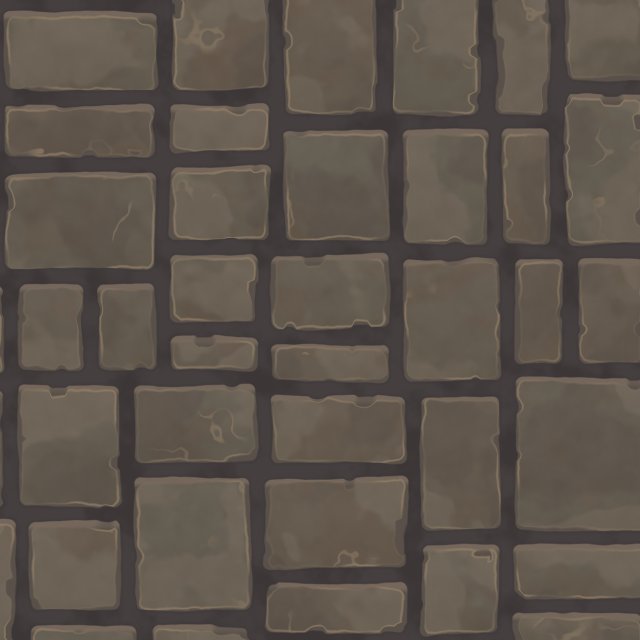
Reproduce this texture procedurally as a Shadertoy shader.

```glsl
const float GRID = 4.8;         // average stones per canvas height
const float JITTER = 0.56;      // how far the joints wander, in cells
const float SPLIT_CHANCE = 0.42;
const float HALF_GAP = 0.0115;
const float CORNER = 0.011;
const float BEVEL = 0.0055;
const float SOFT = 0.0014;
const float LINE_WIDTH = 0.0019;

const vec3 MORTAR = vec3(0.275, 0.248, 0.248);
const vec3 MORTAR_DARK = vec3(0.235, 0.212, 0.215);
const vec3 STONE = vec3(0.400, 0.362, 0.318);
const vec3 STONE_LIGHT = vec3(0.440, 0.400, 0.350);
const vec3 STONE_DARK = vec3(0.358, 0.322, 0.288);
const vec3 STONE_BROWN = vec3(0.395, 0.338, 0.288);
const vec3 STONE_GREEN = vec3(0.376, 0.362, 0.318);
const vec3 SIDE_RIM = vec3(0.345, 0.315, 0.285);
const vec3 TOP_RIM = vec3(0.455, 0.400, 0.352);
const vec3 HIGHLIGHT = vec3(0.570, 0.495, 0.400);

float hash(vec2 p) {
    return fract(sin(dot(p, vec2(127.1, 311.7))) * 43758.5453);
}

float noise(vec2 p) {
    vec2 i = floor(p), f = fract(p);
    f = f * f * (3.0 - 2.0 * f);
    return mix(mix(hash(i), hash(i + vec2(1, 0)), f.x),
               mix(hash(i + vec2(0, 1)), hash(i + vec2(1, 1)), f.x), f.y);
}

float fbm(vec2 p) {
    float sum = 0.0, amp = 0.533;
    for (int i = 0; i < 4; i++) {
        sum += amp * noise(p);
        p = mat2(1.6, 1.2, -1.2, 1.6) * p + 7.3;
        amp *= 0.5;
    }
    return sum;
}

vec2 wobble(vec2 p) {
    return vec2(fbm(p), fbm(p + 31.7)) - 0.5;
}

float roundBox(vec2 p, vec2 halfSize, float r) {
    vec2 e = abs(p) - halfSize + r;
    return length(max(e, 0.0)) + min(max(e.x, e.y), 0.0) - r;
}

float jointOffset(vec2 vertex) {
    return (hash(vertex + 3.7) - 0.5) * JITTER;
}

// Joints run alternately upright and level through the grid vertices.
vec4 cellBounds(vec2 c) {
    float odd = mod(c.x + c.y, 2.0);
    return vec4(c.x + jointOffset(c + vec2(0.0, odd)),
                c.y + jointOffset(c + vec2(1.0 - odd, 0.0)),
                c.x + 1.0 + jointOffset(c + vec2(1.0, 1.0 - odd)),
                c.y + 1.0 + jointOffset(c + vec2(odd, 1.0)));
}

// Bounds of the stone around p; some cells are cut in two.
vec4 findStone(vec2 p, out float id) {
    vec4 b = vec4(0.0);
    vec2 cell = vec2(0.0);
    for (int j = -1; j <= 1; j++)
    for (int i = -1; i <= 1; i++) {
        vec2 c = floor(p) + vec2(i, j);
        vec4 t = cellBounds(c);
        if (all(greaterThanEqual(p, t.xy)) && all(lessThan(p, t.zw))) {
            b = t;
            cell = c;
        }
    }
    id = hash(cell + 0.37);
    vec2 size = b.zw - b.xy;
    float longSide = max(size.x, size.y);
    if (longSide > 1.3 || (longSide > 0.9 && id < SPLIT_CHANCE)) {
        vec2 cut = mix(b.xy, b.zw, mix(0.36, 0.64, hash(cell + 9.1)));
        bool second;
        if (size.x > size.y) {
            second = p.x > cut.x;
            if (second) b.x = cut.x; else b.z = cut.x;
        } else {
            second = p.y > cut.y;
            if (second) b.y = cut.y; else b.w = cut.y;
        }
        if (second) id = fract(id + 0.618);
    }
    return b;
}

void mainImage(out vec4 fragColor, in vec2 fragCoord) {
    vec2 uv = fragCoord / iResolution.y;
    float id;
    vec4 b = findStone(uv * GRID + 2.0, id) / GRID;
    vec2 q = uv + 2.0 / GRID - 0.5 * (b.xy + b.zw);
    vec2 halfSize = 0.5 * (b.zw - b.xy) - HALF_GAP;
    vec2 seed = uv + id * 17.0;
    q += q.yx * (vec2(id, fract(id * 7.0)) - 0.5) * 0.05;

    // Worn outline and the chipped face inside it
    float chip = smoothstep(0.70, 0.88, noise(seed * 27.0));
    float outer = roundBox(q + wobble(seed * 14.0) * 0.010, halfSize, CORNER) + 0.004 * chip;
    vec2 inset = q + vec2(0.0, 0.0025) + wobble(seed * 24.0 + 5.0) * 0.012;
    float face = roundBox(inset, halfSize - BEVEL, CORNER) + 0.010 * chip;
    float aa = max(SOFT, 0.75 / iResolution.y);

    // Mortar
    vec3 color = mix(MORTAR_DARK, MORTAR, smoothstep(0.25, 0.6, fbm(uv * 20.0)));
    color = mix(color, MORTAR_DARK, 0.4 * smoothstep(0.007, 0.0, outer));

    // Painted blotches on the face
    vec2 brush = seed + wobble(seed * 9.0) * 0.06;
    float broad = fbm(brush * 8.0), fine = fbm(brush * 19.0 + 4.0);
    vec3 stone = mix(STONE, mix(STONE_BROWN, STONE_GREEN, fract(id * 5.3)), 0.45);
    stone = mix(stone, STONE_BROWN, 0.5 * smoothstep(0.52, 0.66, fine));
    stone = mix(stone, STONE_LIGHT, 0.75 * smoothstep(0.52, 0.60, broad));
    stone = mix(stone, STONE_DARK, 0.65 * smoothstep(0.43, 0.34, broad));
    stone += 0.035 * (fbm(seed * 38.0) - 0.5) + 0.012 * q.y / halfSize.y;

    // Short hairline cracks
    float crackField = fbm(seed * 11.0 + 13.0) - 0.5;
    float crackMask = smoothstep(0.64, 0.82, noise(seed * 13.0 + 40.0));
    float crack = smoothstep(0.024, 0.004, abs(crackField)) * crackMask;
    stone = mix(stone, STONE_DARK, 0.3 * crackMask * smoothstep(0.07, 0.0, abs(crackField - 0.03)));
    stone = mix(stone, HIGHLIGHT, 0.5 * crack);

    // Rim, lit from above, and the bright edge line
    float top = smoothstep(-0.016, -0.006, q.y - halfSize.y);
    vec3 rim = mix(SIDE_RIM, TOP_RIM, top * (1.0 - 0.6 * chip));
    stone = mix(rim, stone, smoothstep(aa, -aa, face));
    float glint = smoothstep(LINE_WIDTH + aa, 0.0, abs(face));
    stone = mix(stone, HIGHLIGHT, glint * mix(0.15, 0.75, smoothstep(0.3, 0.7, noise(seed * 18.0 + 8.0))));

    color = mix(color, stone, smoothstep(aa, -aa, outer));
    fragColor = vec4(color, 1.0);
}
```
